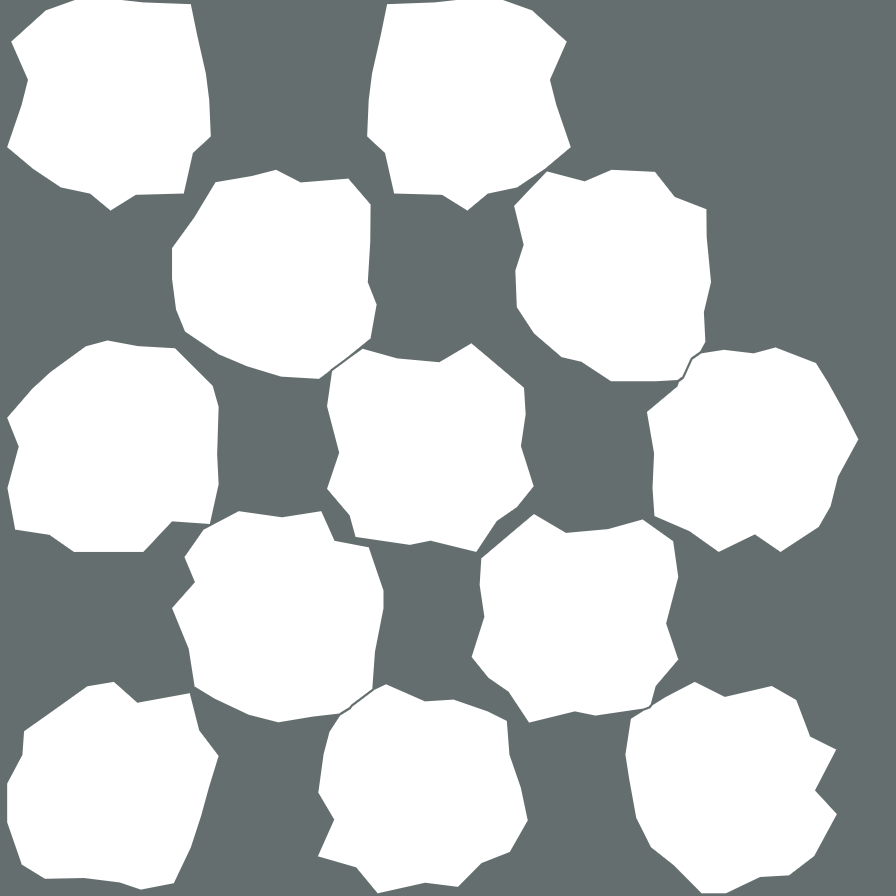
A three.js fragment shader for this pattern:

```glsl
// Staggered rows of jagged white blobs, almost touching, on slate grey.
varying vec2 vUv;

const float SIDES = 20.0;

float hash(vec2 p) {
  vec3 q = fract(vec3(p.xyx) * vec3(0.1031, 0.1030, 0.0973));
  q += dot(q, q.yzx + 33.33);
  return fract((q.x + q.y) * q.z);
}

// Corner of a rounded square outline with uneven angle and radius.
vec2 blobCorner(float i, float seed) {
  i = mod(i, SIDES);
  float angle = (i + 0.55 * (hash(vec2(i, seed + 3.7)) - 0.5)) * 6.28318 / SIDES;
  vec2 dir = vec2(cos(angle), sin(angle));
  vec2 cubed = pow(abs(dir), vec2(3.0));
  float radius = 0.112 * pow(cubed.x + cubed.y, -1.0 / 3.0);
  radius += 0.038 * (hash(vec2(i + 41.0, seed * 7.3 + 1.9)) - 0.5);
  return clamp(dir * radius, -0.118, 0.118);
}

// Signed distance to the polygon joining the corners.
float blobDistance(vec2 p, float seed) {
  float nearest = 1.0;
  float side = 1.0;
  vec2 a = blobCorner(SIDES - 1.0, seed);
  for (float i = 0.0; i < SIDES; i++) {
    vec2 b = blobCorner(i, seed);
    vec2 edge = a - b;
    vec2 w = p - b;
    vec2 toEdge = w - edge * clamp(dot(w, edge) / dot(edge, edge), 0.0, 1.0);
    nearest = min(nearest, dot(toEdge, toEdge));
    bvec3 crossing = bvec3(p.y >= b.y, p.y < a.y, edge.x * w.y > edge.y * w.x);
    if (all(crossing) || all(not(crossing))) side = -side;
    a = b;
  }
  return side * sqrt(nearest);
}

void main() {
  float first = 1.0;
  float second = 1.0;

  // Five rows, alternately shifted, with spacing that widens upward.
  for (float row = 0.0; row < 5.0; row++) {
    bool odd = mod(row, 2.0) > 0.5;
    float start = odd ? 0.31 : 0.126;
    float spacing = odd ? 0.3075 + 0.0215 * row : 0.345 + 0.003 * row * row;
    for (float col = 0.0; col < 3.0; col++) {
      vec2 centre = vec2(start + spacing * col, 0.121 + 0.1905 * row);
      vec2 p = vUv - centre;
      if (centre.x > 0.87 || length(p) > 0.18) continue;

      // Two outlines recur as mirror twins.
      float seed = min(row * 3.0 + col, 12.0);
      if (col == 1.0 && (row == 1.0 || row == 4.0)) {
        p.x = -p.x;
        if (row == 1.0) seed = 7.0;
      }

      float d = blobDistance(p, seed);
      second = min(second, max(first, d));
      first = min(first, d);
    }
  }

  // Hairline gap where neighbours would overlap.
  float shape = max(first, 0.0012 - 0.5 * (second - first));
  float cover = clamp(0.5 - shape / fwidth(vUv.y), 0.0, 1.0);
  gl_FragColor = vec4(mix(vec3(0.392, 0.43, 0.43), vec3(1.0), cover), 1.0);
}
```
